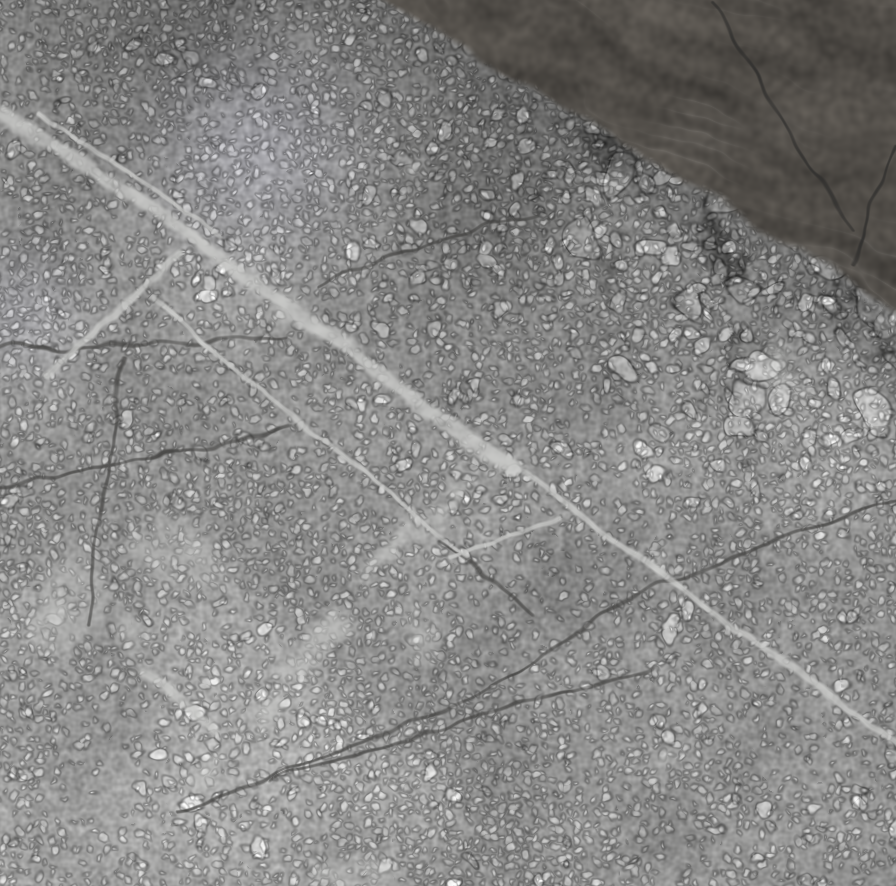
Give the GLSL for this texture, as a Shadertoy shader.

```glsl
#define STONE vec3(0.572, 0.572, 0.569)
#define SHALE vec3(0.315, 0.300, 0.280)
#define CALCITE vec3(0.780, 0.782, 0.775)
#define CRACK vec3(0.270, 0.268, 0.262)
#define HAZE vec3(0.085, 0.085, 0.100)
#define GRAIN_SCALE 105.0
#define PEBBLE_SCALE 52.0
#define CLAST_SCALE 21.0
#define PATCH_SCALE 9.0
#define SOFT 0.0022
#define WARP 0.013
#define MOTTLE 0.22

vec2 hash2(vec2 p) {
    vec3 q = fract(p.xyx * vec3(0.1031, 0.1030, 0.0973));
    q += dot(q, q.yzx + 33.33);
    return fract((q.xx + q.yz) * q.zy);
}

float slope(vec2 cell, vec2 corner, vec2 f) {
    return dot(hash2(cell + corner + 57.0) * 2.0 - 1.0, f - corner);
}

float noise(vec2 p) {
    vec2 i = floor(p), f = fract(p);
    vec2 u = f * f * f * (f * (f * 6.0 - 15.0) + 10.0);
    vec2 e = vec2(1.0, 0.0);
    return mix(mix(slope(i, e.yy, f), slope(i, e.xy, f), u.x),
               mix(slope(i, e.yx, f), slope(i, e.xx, f), u.x), u.y);
}

float fbm(vec2 p) {
    float sum = 0.0, amp = 1.0;
    for (int i = 0; i < 5; i++) {
        sum += amp * noise(p);
        p = mat2(1.6, 1.2, -1.2, 1.6) * p + 7.3;
        amp *= 0.55;
    }
    return sum;
}

float glow(vec2 p, vec2 center, float radius) {
    vec2 d = (p - center) / radius;
    return exp(-dot(d, d));
}

// Soft line whose width swells and thins along its length
float stroke(vec2 p, vec4 ends, float width) {
    vec2 d = ends.zw - ends.xy;
    float t = clamp(dot(p - ends.xy, d) / dot(d, d), 0.0, 1.0);
    float r = width * (1.0 + 0.9 * noise(p * 24.0));
    return 1.0 - smoothstep(r * 0.4, r + SOFT, length(p - ends.xy - d * t));
}

// Scattered rounded fragments: x = signed distance, y = random tone
vec2 fragments(vec2 p, float scale, float cover, float seed) {
    vec2 c = p * scale;
    c += 0.32 * vec2(noise(c * 1.4 + seed), noise(c * 1.4 - seed));
    vec2 nearest = vec2(1.0, 0.0);
    for (int k = 0; k < 9; k++) {
        vec2 id = floor(c) + vec2(k % 3, k / 3) - 1.0;
        vec2 place = hash2(id + seed), kind = hash2(id + seed + 71.0);
        vec2 d = c - id - 0.15 - 0.7 * place;
        float a = kind.y * 6.283;
        d = mat2(cos(a), sin(a), -sin(a), cos(a)) * d;
        float chance = fract(place.x * 7.0 + kind.y * 5.0);
        float r = mix(0.18, 0.52, kind.x * kind.x) * smoothstep(0.0, 0.15, cover - chance);
        float dist = length(d * vec2(0.85, 1.3)) - r;
        if (r > 0.02 && dist < nearest.x) nearest = vec2(dist, kind.y);
    }
    return vec2(nearest.x / scale, nearest.y);
}

// Pale fill with a thin dark rim
vec3 addFragments(vec3 col, vec2 f, float lift, float rim) {
    float edge = (f.x - 0.0012) / 0.0018;
    col *= 1.0 - rim * exp(-edge * edge);
    float fill = 1.0 - smoothstep(-SOFT, SOFT * 0.5, f.x);
    return col + fill * lift * (0.45 + f.y);
}

void mainImage(out vec4 fragColor, in vec2 fragCoord) {
    vec2 p = fragCoord / iResolution.y;
    vec2 q = p + WARP * vec2(noise(p * 9.0), noise(p * 9.0 + 40.0));
    q += 0.004 * vec2(noise(p * 42.0), noise(p * 42.0 + 19.0));
    float cloud = fbm(p * 5.0 + 3.0);
    float edge = 0.854 * (q.y - 0.99 + 0.61 * (q.x - 0.45)) + 0.02 * noise(p * 12.0);
    float breccia = smoothstep(-0.30, -0.06, edge) * smoothstep(0.56, 0.74, p.x);

    // Mottled ground with broad light and shade
    vec3 col = STONE * (1.0 + MOTTLE * cloud);
    col += 0.07 * (0.55 - p.y) * (1.0 - 0.5 * p.x);
    col += HAZE * (1.5 * glow(p, vec2(0.29, 0.83), 0.10) + glow(p, vec2(0.02, 0.65), 0.07));
    col += 0.06 * glow(p, vec2(0.2, 0.15), 0.22);
    float shade = glow(p, vec2(0.22, 0.98), 0.12) + glow(p, vec2(0.56, 0.77), 0.13);
    shade += 0.8 * glow(vec2(edge, 0.0), vec2(-0.01, 0.0), 0.045);
    col -= 0.11 * shade * (1.0 + cloud);
    col -= 0.17 * breccia * smoothstep(0.05, 0.4, fbm(p * 14.0 + 21.0));
    col += 0.11 * noise(p * 85.0) + 0.13 * noise(p * 170.0);

    // Grains, pebbles, angular clasts and large pale patches
    float crowd = 0.62 + 0.55 * fbm(p * 4.0 + 11.0) + 0.25 * shade;
    col = addFragments(col, fragments(p, GRAIN_SCALE, crowd, 3.0), 0.14, 0.20);
    float pebbles = 0.20 + 0.35 * cloud + 0.25 * shade + 0.3 * breccia;
    col = addFragments(col, fragments(p, PEBBLE_SCALE, pebbles, 17.0), 0.15, 0.22);
    float clasts = 0.07 + 0.62 * breccia;
    col = addFragments(col, fragments(q, CLAST_SCALE, clasts, 29.0), 0.12, 0.28);
    vec2 patches = fragments(q + 0.5 * (q - p), PATCH_SCALE, 0.18, 43.0);
    float cover = smoothstep(0.014, -0.025, patches.x) * (0.5 + 0.8 * noise(p * 38.0));
    col = mix(col, CALCITE, 0.75 * clamp(cover, 0.0, 1.0));

    // Broken pale band crossing the main vein
    float band = stroke(q, vec4(0.54, 0.48, 0.23, 0.12), 0.024);
    col = mix(col, CALCITE, 0.65 * band * smoothstep(-0.15, 0.35, fbm(p * 13.0)));

    // Dark hairline cracks
    vec4 cracks[11] = vec4[11](
        vec4(0.20, 0.08, 0.53, 0.21), vec4(0.53, 0.21, 0.74, 0.34),
        vec4(0.74, 0.34, 1.02, 0.44), vec4(0.31, 0.12, 0.74, 0.25),
        vec4(0.00, 0.45, 0.33, 0.52), vec4(0.14, 0.60, 0.10, 0.30),
        vec4(0.00, 0.61, 0.32, 0.62), vec4(0.36, 0.68, 0.61, 0.76),
        vec4(0.50, 0.39, 0.60, 0.31), vec4(0.80, 1.00, 0.96, 0.74),
        vec4(1.01, 0.84, 0.96, 0.70));
    float crack = 0.0;
    vec2 jag = q + 0.010 * vec2(noise(p * 21.0), noise(p * 21.0 + 9.0));
    for (int i = 0; i < 11; i++) crack = max(crack, stroke(jag, cracks[i], 0.0012));

    // Dark shale corner with slanting pale streaks
    vec2 bed = mat2(0.94, 0.34, -0.34, 0.94) * q;
    float streak = noise(vec2(bed.x * 5.0, bed.y * 30.0) + 2.0 * noise(p * 6.0));
    vec3 shale = SHALE * (1.0 + 0.25 * cloud + 0.35 * streak + 0.2 * noise(p * 90.0));
    shale += 0.07 * exp(-abs(streak) * 18.0) * smoothstep(-0.2, 0.3, noise(p * 8.0));
    col = mix(col, shale, smoothstep(-0.006, 0.006, edge));
    col = mix(col, CRACK * (1.0 - 0.35 * step(0.0, edge)), crack * (0.65 + 0.5 * noise(p * 30.0)));

    // Calcite veins: the long diagonal first, then its branches
    vec4 veins[8] = vec4[8](
        vec4(-0.02, 0.89, 0.33, 0.65), vec4(0.33, 0.65, 0.58, 0.47),
        vec4(0.58, 0.47, 1.03, 0.15), vec4(0.04, 0.87, 0.25, 0.73),
        vec4(0.17, 0.664, 0.53, 0.37), vec4(0.20, 0.71, 0.05, 0.58),
        vec4(0.51, 0.37, 0.63, 0.41), vec4(0.16, 0.24, 0.24, 0.18));
    float widths[8] = float[8](0.008, 0.011, 0.0035, 0.002, 0.0016, 0.004, 0.002, 0.007);
    float vein = 0.9 * glow(q, vec2(0.325, 0.65), 0.018);
    for (int i = 0; i < 8; i++) vein = max(vein, stroke(q, veins[i], widths[i]));
    col = mix(col, CALCITE, vein * (0.78 + 0.5 * noise(p * 55.0)));

    fragColor = vec4(clamp(col, 0.0, 1.0), 1.0);
}
```
